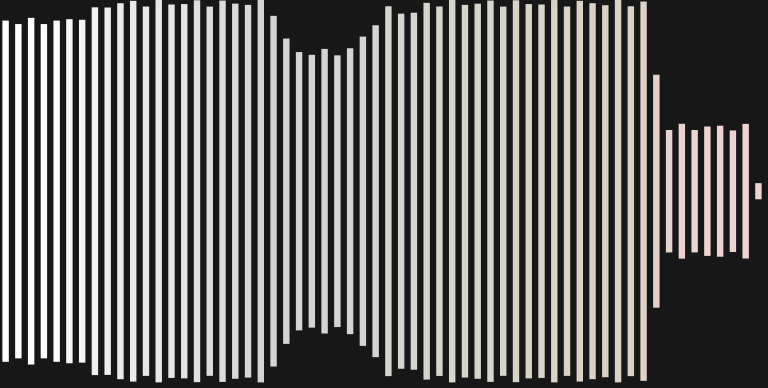
This background is drawn by a WebGL 1 fragment shader. Its source:

```glsl
precision highp float;
// A row of sixty upright bars on near-black, like a mirrored sound wave.
// The bar index drives a smooth height envelope with a fine ripple;
// the tint drifts from white through cool and warm greys to pale pink.

uniform vec2 u_resolution;

// Layout: x in canvas widths, y in canvas heights
const float BAR_COUNT = 60.0;
const float FIRST_X = 0.0073;
const float PITCH = 0.016614;
const float HALF_WIDTH = 0.00418;
const float AXIS_Y = 0.5072;
const float FULL_HALF_HEIGHT = 0.4928;

// Envelope: how far each section is shortened
const float BASE_INSET = 0.008;
const float INTRO_INSET = 0.047;
const float DIP_INSET = 0.127;
const float ECHO_INSET = 0.03;
const float TAIL_INSET = 0.32;
const float LAST_INSET = 0.144;
const float RIPPLE = 0.009;
const float RIPPLE_PERIOD = 2.55;
const float RIPPLE_START = 2.0;

const vec3 BACKGROUND = vec3(0.092, 0.092, 0.092);
const vec3 WHITE = vec3(1.0, 1.0, 1.0);
const vec3 PALE_GREY = vec3(0.91, 0.91, 0.915);
const vec3 COOL_GREY = vec3(0.83, 0.83, 0.84);
const vec3 SAGE_GREY = vec3(0.83, 0.84, 0.80);
const vec3 BEIGE = vec3(0.86, 0.82, 0.77);
const vec3 PINK = vec3(0.93, 0.83, 0.82);

// Half height of the bar with the given index
float barHalfHeight(float i) {
  float intro = 1.0 - smoothstep(4.5, 9.0, i);
  float dip = smoothstep(20.3, 22.8, i) * (1.0 - smoothstep(26.3, 31.0, i));
  float echo = exp(-(i - 31.6) * (i - 31.6));
  float tail = smoothstep(50.0, 51.8, i);
  float last = step(BAR_COUNT - 1.5, i);
  float phase = 6.28319 * (i - RIPPLE_START) / RIPPLE_PERIOD;
  float inset = BASE_INSET + INTRO_INSET * intro + DIP_INSET * dip
    + ECHO_INSET * echo + TAIL_INSET * tail + LAST_INSET * last
    - RIPPLE * cos(phase) * (1.0 - last);
  return FULL_HALF_HEIGHT - max(inset, 0.0);
}

// Tint along the row, from left (0) to right (1)
vec3 barTint(float x) {
  vec3 tint = mix(WHITE, PALE_GREY, smoothstep(0.02, 0.20, x));
  tint = mix(tint, COOL_GREY, smoothstep(0.18, 0.36, x));
  tint = mix(tint, SAGE_GREY, smoothstep(0.36, 0.58, x));
  tint = mix(tint, BEIGE, smoothstep(0.60, 0.78, x));
  return mix(tint, PINK, smoothstep(0.80, 0.92, x));
}

void main() {
  vec2 uv = gl_FragCoord.xy / u_resolution;

  // Nearest bar
  float index = floor((uv.x - FIRST_X) / PITCH + 0.5);
  index = clamp(index, 0.0, BAR_COUNT - 1.0);
  float barX = FIRST_X + index * PITCH;

  // Box coverage, softened over one pixel
  vec2 halfSize = vec2(HALF_WIDTH, barHalfHeight(index));
  vec2 inside = halfSize - abs(uv - vec2(barX, AXIS_Y));
  vec2 cover = clamp(inside * u_resolution + 0.5, 0.0, 1.0);

  vec3 color = mix(BACKGROUND, barTint(barX), cover.x * cover.y);
  gl_FragColor = vec4(color, 1.0);
}
```
